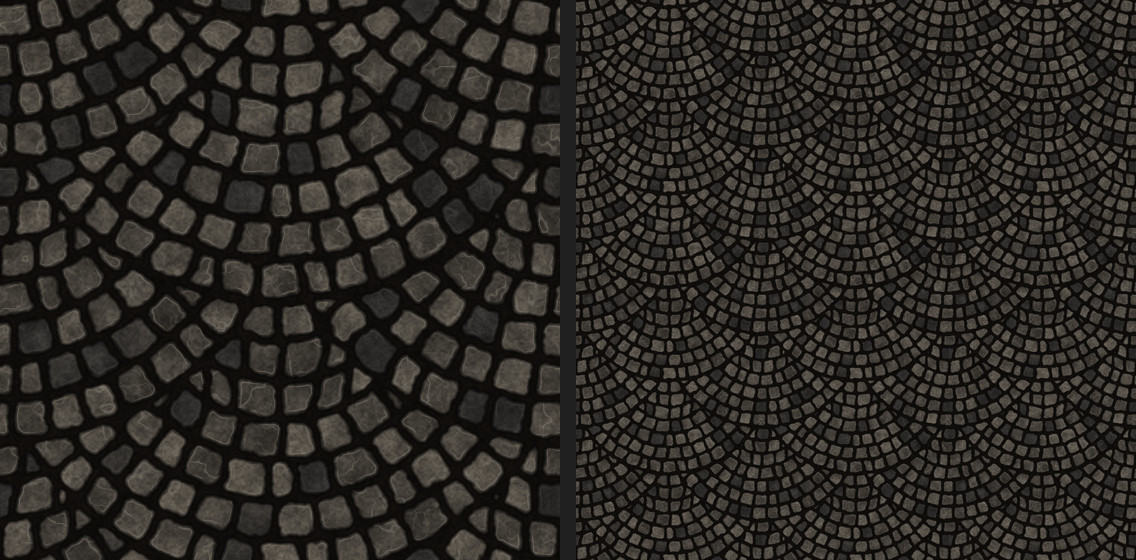
Left, the tile; right, the same tile 3 across and 3 down.
Give the GLSL for this texture, as a Shadertoy shader.

```glsl
const float ROWS = 7.0;            // stone rows in each fan
const float STEP = 0.25;           // height between staggered fans
const float RADIUS = 0.536;        // outer radius of a fan
const float CORE = RADIUS - 2.0 * STEP;
const float ROW = 2.0 * STEP / ROWS;
const float BEND = CORE + 3.0 * ROW; // tightest row curvature
const float PITCH = 0.068;         // stone spacing along a row
const float JOINT = 0.0050;        // half width of the joints
const float CORNER = 0.013;        // corner rounding
const float WARP = 0.008;          // unevenness of the outlines
const float DARK_SHARE = 0.2;
const vec3 MORTAR = vec3(0.060, 0.051, 0.042);
const vec3 SLATE = vec3(0.165, 0.160, 0.155);
const vec3 STONE_LOW = vec3(0.235, 0.220, 0.198);
const vec3 STONE_HIGH = vec3(0.335, 0.312, 0.278);
const vec3 CHALK = vec3(0.52, 0.50, 0.455);

float hash(vec2 p) {
    return fract(sin(dot(p, vec2(127.1, 311.7))) * 43758.5453);
}

// Value noise that wraps over the unit square
float noise(vec2 p, float cells) {
    p *= cells;
    vec2 i = floor(p), f = fract(p);
    f = f * f * (3.0 - 2.0 * f);
    vec2 a = mod(i, cells), b = mod(i + 1.0, cells);
    return mix(mix(hash(a), hash(vec2(b.x, a.y)), f.x),
               mix(hash(vec2(a.x, b.y)), hash(b), f.x), f.y);
}

float fbm(vec2 p, float cells) {
    float sum = 0.0, gain = 0.5;
    for (int i = 0; i < 4; i++) {
        sum += gain * noise(p + 0.37 * float(i), cells);
        cells *= 2.0;
        gain *= 0.5;
    }
    return sum / 0.9375;
}

// Uneven, slightly slanted joint before stone k; v runs across the row
float jointAt(float k, vec2 row, float v) {
    vec2 id = vec2(k + 31.0 * row.x, row.y);
    return k + 0.28 * (hash(id) - 0.5) + 0.2 * (hash(id + 7.3) - 0.5) * (v - 0.5);
}

// Depth inside the nearest stone (negative in joints); id names the stone
float stoneDepth(vec2 p, out vec2 id) {
    // Topmost fan covering the point; upper fans overlap lower ones
    float fan = floor(p.y / STEP) + 3.0, gap = 1.0;
    vec2 q = vec2(0.0);
    for (int i = 0; i < 4; i++) {
        q = vec2(fract(p.x - 0.5 * fan) - 0.5, fan * STEP - p.y);
        float d = length(q) - RADIUS;
        if (d < 0.0) break;
        gap = min(gap, d);
        fan -= 1.0;
    }

    // Concentric rows, with the inner ones flattened
    float r = length(q), angle = atan(q.x, q.y);
    if (r < BEND) {
        r = q.y + BEND - sqrt(BEND * BEND - q.x * q.x);
        angle = asin(q.x / BEND);
    }
    float level = (r - CORE) / ROW;
    float ring = clamp(floor(level), 0.0, ROWS - 1.0);
    float v = level - ring;
    vec2 row = vec2(ring, mod(fan, 2.0));

    // Stones along the row
    float u = angle * max(CORE + (ring + 0.5) * ROW, BEND) / PITCH + hash(row + 3.1);
    float k = floor(u);
    if (u < jointAt(k, row, v)) k -= 1.0;
    else if (u >= jointAt(k + 1.0, row, v)) k += 1.0;
    id = vec2(k + 31.0 * ring, mod(fan, 4.0));

    // Rounded intersection of the side, row and fan edges
    float side = PITCH * min(u - jointAt(k, row, v), jointAt(k + 1.0, row, v) - u);
    float inset = JOINT + 0.0015 * hash(vec2(id.x, row.y) + 5.7);
    vec3 e = CORNER + inset - vec3(side, ROW * min(v, 1.0 - v), gap);
    return CORNER - length(max(e, 0.0)) - min(max(e.x, max(e.y, e.z)), 0.0);
}

float vein(vec2 p, float cells, float width) {
    return 1.0 - smoothstep(0.0, width, abs(fbm(p, cells) - 0.5));
}

void mainImage(out vec4 fragColor, in vec2 fragCoord) {
    vec2 p = fragCoord / iResolution.xy;
    float aa = 1.0 / iResolution.y;
    vec2 wobble = vec2(noise(p, 40.0), noise(p + 0.43, 40.0)) - 0.5;
    wobble += 0.4 * (vec2(noise(p, 110.0), noise(p + 0.29, 110.0)) - 0.5);
    vec2 id;
    float depth = stoneDepth(p + WARP * wobble, id);

    // Tone of each stone
    float tone = hash(id + 11.7);
    vec3 stone = mix(STONE_LOW, STONE_HIGH, hash(id + 2.9));
    stone = mix(stone, SLATE, step(tone, DARK_SHARE) * (0.65 + 0.35 * hash(id + 4.4)));

    // Mottling and grain
    vec2 s = p + vec2(hash(id + 0.6), hash(id + 8.2));
    float grain = noise(p, 256.0) - 0.5;
    stone *= 0.62 + 0.74 * fbm(s, 24.0);
    stone *= 1.0 + 0.28 * grain + 0.2 * (noise(p + 0.17, 140.0) - 0.5);

    // Pale cracks and chipped rims
    float patches = smoothstep(0.35, 0.75, noise(s + 0.61, 34.0));
    float cracks = vein(s, 13.0, 0.022) * patches + 0.5 * vein(s + 0.5, 22.0, 0.025) * (1.0 - patches);
    float rimDepth = 0.0065 + 0.004 * (noise(s, 60.0) - 0.5);
    float rim = 1.0 - smoothstep(0.0, 0.0024, abs(depth - rimDepth));
    rim *= smoothstep(0.3, 0.8, noise(s + 0.23, 48.0));
    stone = mix(stone, CHALK * (0.55 + 0.45 * step(DARK_SHARE, tone)), 0.48 * max(cracks, rim));

    // Worn edges sink into the joints
    stone *= mix(0.35, 1.0, smoothstep(0.0, 0.0065, depth));
    vec3 mortar = MORTAR * (0.75 + 0.5 * fbm(p, 60.0) + 0.4 * grain);
    mortar *= mix(1.0, 0.65, smoothstep(-0.005, 0.0, depth));
    fragColor = vec4(mix(mortar, stone, smoothstep(-aa, aa, depth)), 1.0);
}
```
